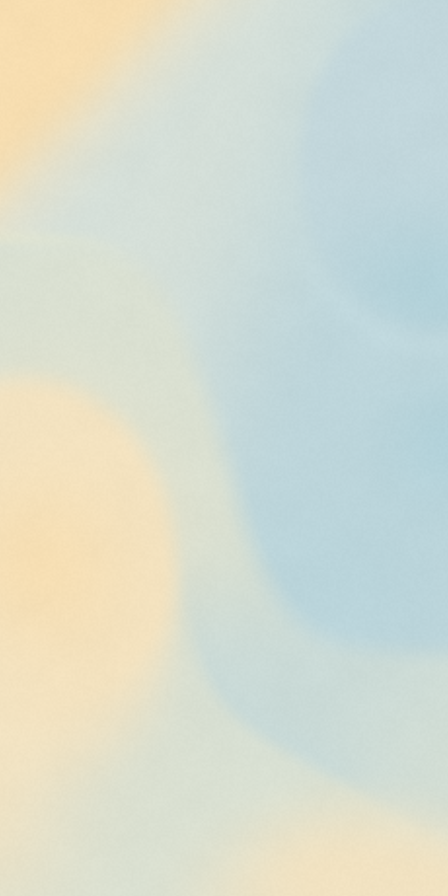
Reproduce this background procedurally as a WebGL 2 fragment shader.

```glsl
#version 300 es
precision highp float;
uniform vec2 u_resolution;
out vec4 fragColor;

float hash(vec2 p) {
    vec3 q = fract(p.xyx * 0.1031);
    q += dot(q, q.yzx + 33.33);
    return fract((q.x + q.y) * q.z);
}

float valueNoise(vec2 p) {
    vec2 cell = floor(p), f = fract(p);
    f = f * f * (3.0 - 2.0 * f);
    return mix(mix(hash(cell), hash(cell + vec2(1, 0)), f.x),
               mix(hash(cell + vec2(0, 1)), hash(cell + vec2(1, 1)), f.x), f.y);
}

float fbm(vec2 p) {
    float sum = 0.0, amplitude = 0.5;
    for (int i = 0; i < 4; i++) {
        sum += amplitude * valueNoise(p);
        p = p * 2.03 + 17.0;
        amplitude *= 0.5;
    }
    return sum;
}

// Approximate signed distance to an ellipse, negative inside
float ellipse(vec2 p, vec2 radii) {
    return (length(p / radii) - 1.0) * min(radii.x, radii.y);
}

float glow(vec2 p, vec2 center, vec2 radii) {
    vec2 q = (p - center) / radii;
    return exp(-dot(q, q));
}

// Distance above the S-shaped border of the large blue field
float blueField(vec2 p) {
    float s = 1.0 / (1.0 + exp((0.5 - p.x) / 0.068));
    float slope = 0.918 * s * (1.0 - s) / 0.068;
    return (0.534 + 0.918 * s - p.y) / length(vec2(1.0, slope));
}

// Distance above the lower wave
float lowerWave(vec2 p) {
    float bend = 0.34 * exp((0.39 - p.x) / 0.047);
    float slope = 0.55 + bend / 0.047;
    return (1.654 + 0.55 * (p.x - 0.6) - bend - p.y) / length(vec2(1.0, slope));
}

void main() {
    // Width is one unit, y runs down from the top edge
    vec2 p = vec2(gl_FragCoord.x, u_resolution.y - gl_FragCoord.y) / u_resolution.x;
    vec2 q = p + 0.012 * (vec2(fbm(p * 5.0), fbm(p * 5.0 + 40.0)) - 0.47);

    vec3 sage = vec3(0.852, 0.878, 0.822);
    vec3 mist = vec3(0.835, 0.875, 0.848);
    vec3 blue = vec3(0.742, 0.837, 0.858);
    vec3 deepBlue = vec3(0.685, 0.818, 0.852);
    vec3 cream = vec3(0.952, 0.888, 0.755);
    vec3 peach = vec3(0.967, 0.868, 0.690);

    // Lower wave: blue along its border, fading upward into sage
    float wave = lowerWave(q);
    float waveTint = smoothstep(-0.03, 0.025, wave) * mix(0.3, 0.62, exp(-max(wave, 0.0) * 7.0));
    waveTint *= smoothstep(1.15, 1.5, q.y) * (1.0 - 0.5 * smoothstep(0.65, 1.0, q.x));
    vec3 color = mix(sage, blue, waveTint);
    color = mix(color, blue, 0.32 * glow(q, vec2(0.85, 1.47), vec2(0.4, 0.2)));

    // Large blue field with mist at its upper left
    float field = blueField(q);
    vec3 fieldColor = mix(mist, blue, smoothstep(0.35, 0.88, q.x + 0.4 * (q.y - 0.5)));
    fieldColor = mix(fieldColor, deepBlue, 0.75 * glow(q, vec2(1.02, 0.99), vec2(0.16, 0.14)));
    fieldColor = mix(fieldColor, deepBlue, 0.28 * glow(q, vec2(0.75, 1.3), vec2(0.3, 0.2)));
    color = mix(color, fieldColor, smoothstep(-0.05, 0.035, field));

    // Rounded blue form at the upper right
    float form = ellipse(q - vec2(0.976, 0.365), vec2(0.3, 0.37));
    vec3 formColor = mix(vec3(0.762, 0.842, 0.862), deepBlue,
                         0.85 * glow(q, vec2(0.99, 0.64), vec2(0.25, 0.17)));
    color = mix(color, formColor, 0.9 * smoothstep(0.03, -0.025, form));
    color += 0.012 * exp(-pow((form - 0.035) / 0.025, 2.0)) * smoothstep(0.5, 0.7, q.y);

    // Warm corner at the upper left, bounded below by the sage hill
    float corner = 1.0 - smoothstep(0.27, 0.66, q.x + 0.93 * q.y);
    float aboveHill = smoothstep(-0.035, 0.03, field);
    color = mix(color, mix(cream, peach, smoothstep(0.3, 1.0, corner)), corner * aboveHill);
    color += vec3(0.02, 0.012, -0.008) * exp(-pow(field / 0.018, 2.0)) * smoothstep(0.32, 0.1, q.x);

    // Warm rounded form at the left, with a halo and a soft foot
    float warm = ellipse(q - vec2(0.052, 1.276), vec2(0.34, 0.43));
    float softness = mix(0.035, 0.11, smoothstep(1.35, 1.65, q.y));
    color = mix(color, cream, 0.22 * exp(-max(warm, 0.0) * 14.0));
    color = mix(color, cream, smoothstep(softness, -softness, warm));
    color = mix(color, peach, 0.85 * glow(q, vec2(0.08, 1.27), vec2(0.2, 0.2)));
    color = mix(color, cream, 0.85 * glow(q, vec2(-0.04, 1.75), vec2(0.2, 0.3)));

    // Warm ground at the lower right
    float ground = smoothstep(1.76, 2.0, q.y + 0.06 * sin(6.0 * q.x - 3.2));
    color = mix(color, cream, 0.95 * ground * smoothstep(0.28, 0.72, q.x));

    // Paper mottling and fine grain
    color += 0.016 * (fbm(p * 14.0) - 0.47) + 0.014 * (valueNoise(p * 230.0) - 0.5);
    fragColor = vec4(color, 1.0);
}
```
